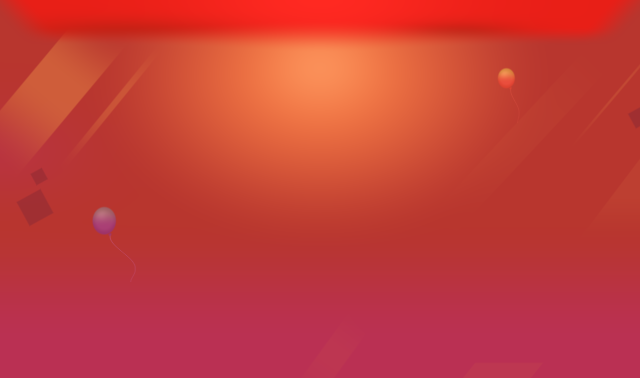
Give the GLSL for this background, as a WebGL 1 fragment shader.

```glsl
precision highp float;
// Festive backdrop: a brick-to-crimson gradient with a warm spotlight under a
// soft red valance, slanted light streaks, tilted squares and two balloons.
// Layers are blended back to front in units of the canvas height, y upward.
uniform vec2 u_resolution;

#define ASPECT 1.7
#define CRIMSON vec3(0.73, 0.19, 0.325)
#define BRICK vec3(0.72, 0.21, 0.18)
#define ORANGE vec3(0.94, 0.45, 0.26)
#define PEACH vec3(0.99, 0.58, 0.36)
#define VALANCE vec3(0.91, 0.12, 0.09)
#define VALANCE_LIT vec3(1.0, 0.16, 0.13)
#define VALANCE_DARK vec3(0.76, 0.13, 0.08)
#define GOLD vec3(0.86, 0.45, 0.25)
#define GLOW_CENTER vec2(0.85, 0.80)
#define GLOW_SIZE vec2(0.60, 0.44)
#define TILT 0.50

// Soft elliptical spot: 1 at the center, fading smoothly outward.
float spot(vec2 p, vec2 center, vec2 size) {
  vec2 d = (p - center) / size;
  return exp(-dot(d, d));
}

// Antialiased coverage of a signed distance.
float cover(float d) {
  float px = 1.0 / u_resolution.y;
  return 1.0 - smoothstep(-px, px, d);
}

// Slanted bar from a to b, fading toward both ends.
float streak(vec2 p, vec2 a, vec2 b, float halfWidth) {
  vec2 axis = b - a;
  float len = length(axis);
  vec2 dir = axis / len;
  float along = dot(p - a, dir) / len;
  float across = abs(dot(p - a, vec2(-dir.y, dir.x)));
  float fade = smoothstep(0.0, 0.4, along) * (1.0 - smoothstep(0.5, 1.0, along));
  return cover(across - halfWidth) * fade;
}

// Tilted square.
float square(vec2 p, vec2 center, float halfSide) {
  float c = cos(TILT), s = sin(TILT);
  vec2 d = abs(mat2(c, -s, s, c) * (p - center)) - halfSide;
  return cover(max(d.x, d.y));
}

// Shaded balloon with a knot and a curling string.
vec3 balloon(vec3 col, vec2 p, vec2 center, float r, float lean, float stringAlpha,
             vec3 top, vec3 bottom) {
  vec2 q = (p - center) / r;
  float t = (-1.15 - q.y) / 4.1;
  float curl = 0.5 + lean * (smoothstep(0.05, 0.7, t) - 0.18 * smoothstep(0.75, 1.0, t));
  float inside = step(0.0, t) * step(t, 1.0);
  float thread = cover((abs(q.x - curl) - 0.03) * r) * inside;
  col = mix(col, bottom + 0.12, thread * stringAlpha * (1.0 - 0.5 * t));

  float body = cover((length(q / vec2(1.0, 1.17)) - 1.0) * r);
  float knot = cover((length(q - vec2(0.48, -1.15)) - 0.14) * r);
  vec3 skin = mix(bottom, top, smoothstep(-0.5, 1.0, q.y));
  skin += 0.07 * spot(q, vec2(-0.25, 0.5), vec2(0.5));
  skin -= 0.05 * smoothstep(0.6, 1.1, length(q));
  return mix(col, skin, max(body, knot * 0.7) * 0.92);
}

void main() {
  vec2 p = gl_FragCoord.xy / u_resolution * vec2(ASPECT, 1.0);
  float side = abs(p.x - 0.5 * ASPECT);

  // Ground gradient and spotlight.
  vec3 col = mix(CRIMSON, BRICK, smoothstep(0.08, 0.42, p.y));
  col = mix(col, CRIMSON, 0.45 * spot(p, vec2(0.0, 0.60), vec2(0.22, 0.12)));
  float reach = length((p - GLOW_CENTER) / GLOW_SIZE);
  col = mix(col, ORANGE, 1.0 - smoothstep(0.12, 1.08, reach));
  col = mix(col, PEACH, 0.85 * spot(p, vec2(0.85, 0.82), vec2(0.14, 0.11)));

  // Slanted light: bright bars on the left, fainter ones elsewhere.
  col = mix(col, GOLD, 0.65 * streak(p, vec2(0.29, 0.94), vec2(-0.02, 0.57), 0.073));
  col = mix(col, GOLD, 0.45 * streak(p, vec2(0.43, 0.88), vec2(0.16, 0.55), 0.008));
  col = mix(col, GOLD, 0.30 * streak(p, vec2(1.78, 0.92), vec2(1.50, 0.59), 0.003));
  col = mix(col, GOLD, 0.09 * streak(p, vec2(1.62, 0.88), vec2(1.17, 0.40), 0.04));
  col = mix(col, GOLD, 0.08 * streak(p, vec2(0.96, 0.16), vec2(0.80, -0.06), 0.035));

  // Pale panels at the right edge and along the bottom.
  float panel = cover((1.70 - p.x + 0.76 * (p.y - 0.58)) * 0.8);
  col = mix(col, GOLD, 0.16 * panel * smoothstep(0.36, 0.50, p.y));
  float slab = cover(abs(p.x - 1.32 - 0.8 * p.y) - 0.09) * cover(p.y - 0.04);
  col = mix(col, GOLD, 0.10 * slab);

  // Dark tilted squares.
  float squares = square(p, vec2(0.104, 0.533), 0.017);
  squares = max(squares, square(p, vec2(0.093, 0.451), 0.036));
  squares = max(squares, square(p, vec2(1.698, 0.690), 0.022));
  col = mix(col, vec3(0.58, 0.17, 0.20), 0.65 * squares);

  // Blurred valance with slanted ends, lit in the middle and shaded below.
  float blur = mix(0.025, 0.045, spot(p, vec2(0.85, p.y), vec2(0.3, 1.0)));
  float valance = smoothstep(0.905 - blur, 0.905 + blur, p.y);
  valance *= smoothstep(-0.04, 0.08, 0.5 * ASPECT - side - 0.9 * (1.0 - p.y));
  vec3 cloth = mix(VALANCE, VALANCE_LIT, spot(p, vec2(0.85, 1.0), vec2(0.36, 0.14)));
  float shade = spot(p, vec2(0.32, 0.915), vec2(0.28, 0.035));
  shade = max(shade, spot(p, vec2(1.23, 0.912), vec2(0.16, 0.03)));
  col = mix(col, mix(cloth, VALANCE_DARK, 0.9 * shade), valance);

  // Balloons.
  col = balloon(col, p, vec2(0.277, 0.416), 0.031, 2.15, 0.55,
                vec3(0.66, 0.43, 0.45), vec3(0.66, 0.25, 0.48));
  col = balloon(col, p, vec2(1.345, 0.793), 0.0225, 1.0, 0.25,
                vec3(0.89, 0.58, 0.28), vec3(0.93, 0.31, 0.24));

  gl_FragColor = vec4(clamp(col, 0.0, 1.0), 1.0);
}
```
